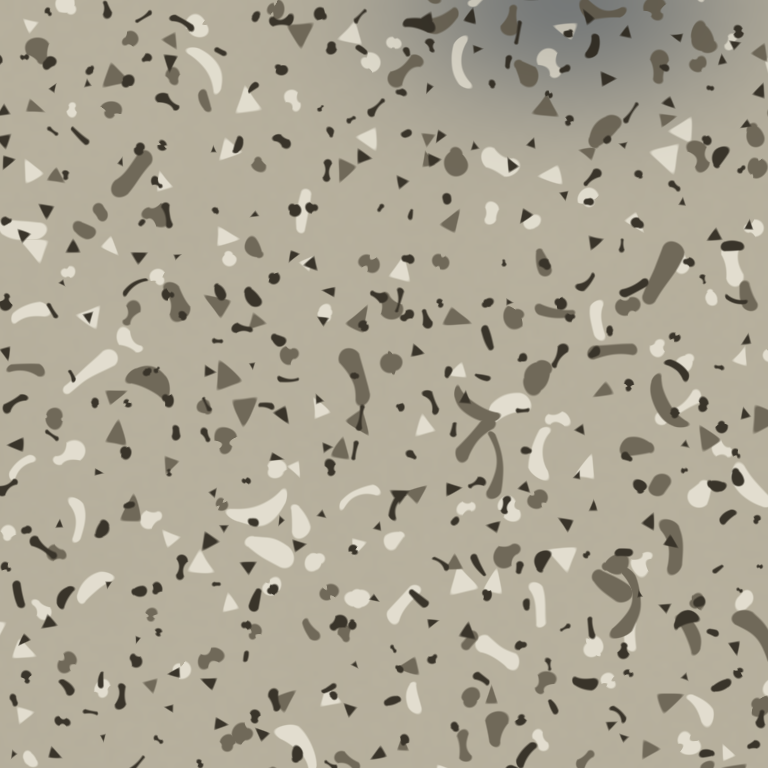
A three.js fragment shader for this texture:

```glsl
// Terrazzo: pale, brown and dark rounded chips scattered on warm grey stone.
// Each chip is a distance shape (bent, waisted capsule or rounded triangle) in a
// jittered grid cell, gently warped by noise; a soft cool shade lies at the top.

varying vec2 vUv;

const vec3 STONE = vec3(0.715, 0.688, 0.615);
const vec3 PALE  = vec3(0.885, 0.868, 0.810);
const vec3 BROWN = vec3(0.440, 0.412, 0.350);
const vec3 DARK  = vec3(0.225, 0.205, 0.165);
const vec3 SHADE = vec3(0.440, 0.455, 0.460);

const float CHIP_GRID = 16.0;      // cells across for pale and brown chips
const float SPECK_GRID = 20.0;     // cells across for dark specks
const float CHIP_FILL = 0.91;      // share of cells holding a chip
const float SPECK_FILL = 0.78;
const float PALE_SHARE = 0.46;
const float TRIANGLE_SHARE = 0.30;
const float JITTER = 0.84;
const float EDGE = 0.0017;         // half width of the soft edge
const float WARP = 0.007;
const float WARP_SCALE = 26.0;
const vec2 SHADE_CENTER = vec2(0.74, 1.0);
const vec2 SHADE_SIZE = vec2(0.22, 0.14);

float hash(vec2 p) {
  return fract(sin(dot(p, vec2(127.1, 311.7))) * 43758.5453);
}

float noise(vec2 p) {
  vec2 i = floor(p);
  vec2 f = fract(p);
  f = f * f * (3.0 - 2.0 * f);
  float low = mix(hash(i), hash(i + vec2(1.0, 0.0)), f.x);
  float high = mix(hash(i + vec2(0.0, 1.0)), hash(i + 1.0), f.x);
  return mix(low, high, f.y);
}

vec2 rotate(vec2 p, float angle) {
  float c = cos(angle);
  float s = sin(angle);
  return vec2(c * p.x + s * p.y, c * p.y - s * p.x);
}

// Smooth maximum of three half planes
float roundedTriangle(vec2 p, float radius) {
  float k = 5.0 / radius;
  float sum = 0.0;
  for (int i = 0; i < 3; i++) {
    float side = rotate(p, float(i) * 2.0944).x;
    sum += exp(min(k * side, 40.0));
  }
  return log(sum) / k - radius;
}

// Capsule with a bend, a taper and a narrow or swollen middle
float bentCapsule(vec2 p, vec2 id, float radius, float halfLength) {
  float bend = (hash(id + 5.3) - 0.5) * 1.6;
  float taper = (hash(id + 6.1) - 0.5) * 0.8;
  float waist = mix(-0.3, 0.55, hash(id + 7.7));
  p.y += bend * p.x * p.x;
  float t = clamp(p.x / halfLength, -1.0, 1.0);
  float r = radius * (1.0 + taper * t - waist * (1.0 - t * t));
  return length(vec2(p.x - t * halfLength, p.y)) - r;
}

float chipDistance(vec2 p, vec2 id, vec2 radii, float maxLength) {
  p = rotate(p, hash(id + 1.9) * 6.2832);
  float radius = mix(radii.x, radii.y, hash(id + 2.3));
  if (hash(id + 3.1) < TRIANGLE_SHARE) {
    float squash = mix(1.0, 1.5, hash(id + 4.7));
    return roundedTriangle(p * vec2(1.0, squash), radius * 1.1);
  }
  float stretch = pow(hash(id + 8.9), 2.6);
  return bentCapsule(p, id, radius, mix(0.04, maxLength, stretch));
}

// Nearest distances in canvas units: x for pale chips, y for the others
vec2 scatter(vec2 uv, float grid, float fill, float paleShare,
             vec2 radii, float maxLength, float salt) {
  vec2 p = uv * grid;
  vec2 nearest = vec2(1.0);
  for (int y = -1; y <= 1; y++) {
    for (int x = -1; x <= 1; x++) {
      vec2 cell = floor(p) + vec2(float(x), float(y));
      vec2 id = cell + salt;
      if (hash(id + 9.7) > fill) continue;
      vec2 jitter = vec2(hash(id + 11.3), hash(id + 12.9)) - 0.5;
      vec2 center = cell + 0.5 + JITTER * jitter;
      float d = chipDistance(p - center, id, radii, maxLength) / grid;
      if (hash(id + 14.1) < paleShare) nearest.x = min(nearest.x, d);
      else nearest.y = min(nearest.y, d);
    }
  }
  return nearest;
}

float cover(float d) {
  return 1.0 - smoothstep(-EDGE, EDGE, d);
}

void main() {
  // Irregular outlines
  vec2 q = vUv * WARP_SCALE;
  vec2 uv = vUv + WARP * (vec2(noise(q), noise(q + 37.0)) - 0.5);

  // Stone with faint mottling and the cool shade
  vec2 s = (vUv - SHADE_CENTER) / SHADE_SIZE;
  float shade = exp(-dot(s, s));
  float mottle = noise(vUv * 7.0) + noise(vUv * 90.0) - 1.0;
  vec3 color = mix(STONE + 0.006 * mottle, SHADE, 0.92 * shade);

  // Chips, then specks on top
  vec2 chips = scatter(uv, CHIP_GRID, CHIP_FILL, PALE_SHARE, vec2(0.09, 0.20), 0.62, 17.0);
  vec2 specks = scatter(uv, SPECK_GRID, SPECK_FILL, 0.0, vec2(0.045, 0.135), 0.30, 71.0);
  float dim = 1.0 - 0.15 * shade;
  color = mix(color, PALE * dim, cover(chips.x));
  color = mix(color, BROWN * dim, cover(chips.y));
  color = mix(color, DARK * dim, cover(specks.y));

  gl_FragColor = vec4(color, 1.0);
}
```
